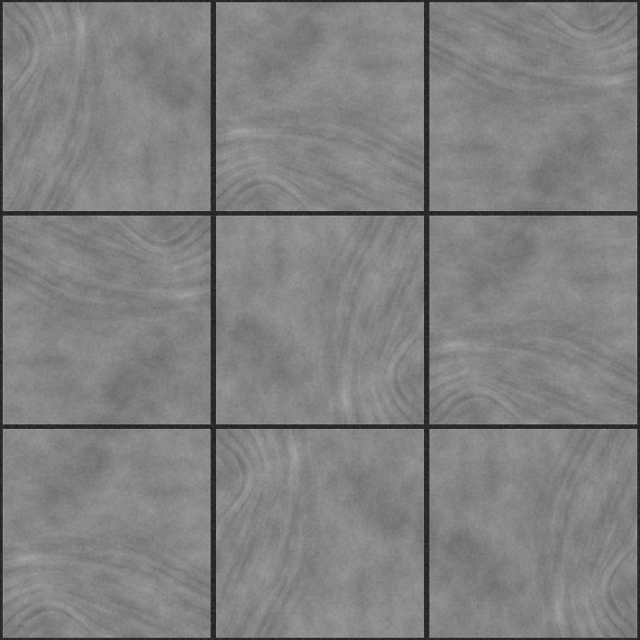
Write a WebGL 2 fragment shader that draws this texture.

```glsl
#version 300 es
precision highp float;
// Grey stone floor: a 3 by 3 grid of quarter-turned veined tiles with dark grout.

uniform vec2 u_resolution;
out vec4 fragColor;

const float TILES = 3.0;
const vec2 HALF_GROUT = vec2(0.0130, 0.0108);   // in tile widths
const float EDGE_WIDTH = 0.007;
const float EDGE_LIGHT = 0.055;
const float STONE_GREY = 0.522;
const float GROUT_GREY = 0.160;
const float CLOUD_DEPTH = 0.10;
const float SMUDGE_DEPTH = 0.075;
const float STREAK_DEPTH = 0.11;
const float VEIN_DEPTH = 0.050;
const float GRAIN_DEPTH = 0.035;
const float GRAIN_SCALE = 250.0;                // grains across the canvas
const float TILE_VARIATION = 0.008;
const int QUARTER_TURNS[9] = int[9](0, 3, 1, 2, 1, 0, 3, 0, 2);

float hash(vec2 p) {
    vec3 q = fract(vec3(p.xyx) * 0.1031);
    q += dot(q, q.yzx + 33.33);
    return fract((q.x + q.y) * q.z);
}

float cornerSlope(vec2 cell, vec2 offset) {
    float angle = 6.28318 * hash(cell + 71.0);
    return dot(vec2(cos(angle), sin(angle)), offset);
}

float gradientNoise(vec2 p) {
    vec2 i = floor(p), f = fract(p);
    vec2 u = f * f * f * (f * (f * 6.0 - 15.0) + 10.0);
    vec2 e = vec2(0.0, 1.0);
    float low = mix(cornerSlope(i, f), cornerSlope(i + e.yx, f - e.yx), u.x);
    float high = mix(cornerSlope(i + e.xy, f - e.xy), cornerSlope(i + e.yy, f - e.yy), u.x);
    return mix(low, high, u.y);
}

float fbm(vec2 p) {
    float sum = 0.0, amplitude = 0.6;
    for (int i = 0; i < 5; i++) {
        sum += amplitude * gradientNoise(p);
        p = mat2(1.6, 1.2, -1.2, 1.6) * p + 17.3;
        amplitude *= 0.55;
    }
    return sum;
}

float blob(vec2 p, vec2 center, vec2 radius) {
    vec2 q = (p - center) / radius;
    return exp(-dot(q, q));
}

// Dark line along one level of the bent layers
float vein(float layer, float level, float width) {
    float d = (layer - level) / width;
    return exp(-d * d);
}

// Stone face shared by all tiles; p runs from -0.5 to 0.5
float stone(vec2 p) {
    float clouds = fbm(p * 3.2 + 5.0);
    float smudges = fbm(p * vec2(9.0, 13.0) + 31.0);

    // Layers sag to the right and arch over the lower left corner
    float layer = p.y + 0.20 * p.x + 0.45 * p.x * p.x;
    layer -= 0.15 * blob(p, vec2(-0.27, -0.42), vec2(0.17, 0.22));
    layer += 0.035 * fbm(p * 4.0 + 11.0);

    float bedding = 1.0 - smoothstep(-0.12, 0.16, layer);
    float streaks = fbm(vec2(p.x * 2.2, layer * 19.0) + 3.0);
    float patchy = smoothstep(-0.30, 0.30, gradientNoise(p * vec2(5.0, 7.0) + 9.0));

    float veins = vein(layer, -0.05, 0.013) * smoothstep(-0.15, 0.25, p.x);
    veins += 0.7 * vein(layer, -0.09, 0.008) * smoothstep(0.0, 0.35, p.x);
    veins += 0.5 * vein(layer, 0.02, 0.012) * smoothstep(0.1, 0.4, p.x);
    float arch = 1.0 - smoothstep(-0.15, 0.10, p.x);
    veins += arch * (vein(layer, -0.52, 0.014) + 0.6 * vein(layer, -0.45, 0.010));
    veins += 0.6 * arch * vein(layer, -0.36, 0.009);

    float shade = STONE_GREY + CLOUD_DEPTH * clouds + SMUDGE_DEPTH * smudges;
    shade += STREAK_DEPTH * bedding * streaks - VEIN_DEPTH * veins * mix(0.45, 1.0, patchy);

    // Broad stains and pale areas
    shade -= 0.035 * blob(p, vec2(-0.03, 0.30), vec2(0.17, 0.11));
    shade -= 0.022 * blob(p, vec2(-0.06, -0.30), vec2(0.14, 0.10));
    shade += 0.028 * blob(p, vec2(-0.46, -0.24), vec2(0.16, 0.13));
    shade += 0.018 * blob(p, vec2(0.34, 0.14), vec2(0.17, 0.22));

    // Small dark pits
    float pits = smoothstep(0.42, 0.62, gradientNoise(p * 48.0 + 60.0));
    return shade - 0.04 * pits * patchy;
}

void main() {
    vec2 uv = gl_FragCoord.xy / u_resolution;
    vec2 grid = uv * TILES;
    vec2 cell = min(floor(grid), TILES - 1.0);
    vec2 local = grid - cell - 0.5;
    float pixel = TILES / min(u_resolution.x, u_resolution.y);

    // Turn the stone face by the cell's number of quarter turns
    vec2 face = local;
    int turns = QUARTER_TURNS[int(cell.y * TILES + cell.x)];
    for (int i = 0; i < turns; i++) face = vec2(face.y, -face.x);

    vec2 inset = abs(local) - 0.5 + HALF_GROUT;
    float edge = max(inset.x, inset.y);
    float grain = gradientNoise(uv * GRAIN_SCALE) + 0.5 * gradientNoise(uv * GRAIN_SCALE * 0.53 + 40.0);

    float tile = stone(face) + GRAIN_DEPTH * grain;
    tile += TILE_VARIATION * (2.0 * hash(cell + 4.0) - 1.0);
    tile += EDGE_LIGHT * smoothstep(-EDGE_WIDTH, -0.3 * EDGE_WIDTH, edge);

    float grout = GROUT_GREY + 0.06 * grain;
    float coverage = 1.0 - smoothstep(-0.7 * pixel, 0.7 * pixel, edge);
    fragColor = vec4(vec3(mix(grout, tile, coverage)), 1.0);
}
```
